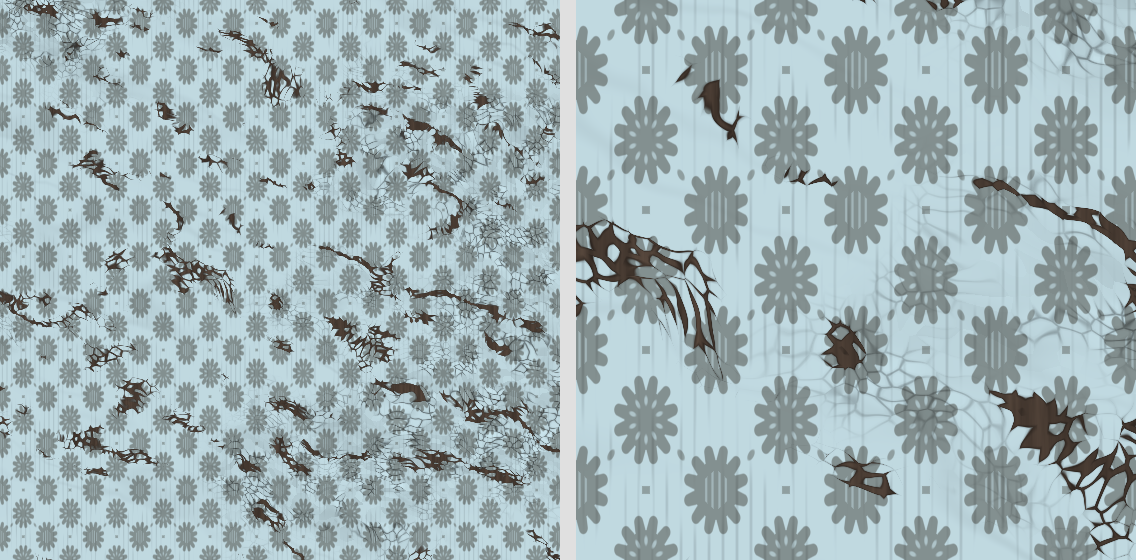
Left: the whole. Right: its middle third, enlarged.
Give the GLSL for this pattern, as a Shadertoy shader.

```glsl
float hash(vec2 p) {
    return fract(sin(dot(p, vec2(127.1, 311.7))) * 43758.5453);
}

float noise(vec2 p) {
    vec2 i = floor(p), f = fract(p);
    f = f * f * (3.0 - 2.0 * f);
    return mix(mix(hash(i), hash(i + vec2(1, 0)), f.x),
               mix(hash(i + vec2(0, 1)), hash(i + vec2(1, 1)), f.x), f.y);
}

float fbm(vec2 p) {
    float sum = 0.0, amp = 0.5;
    for (int i = 0; i < 4; i++) {
        sum += amp * noise(p);
        p = mat2(1.6, 1.2, -1.2, 1.6) * p + 7.3;
        amp *= 0.5;
    }
    return sum / 0.9375;
}

// Distance to the cell border in x, a random value per flake in y
vec2 flakes(vec2 p) {
    vec2 base = floor(p);
    float near = 9.0, second = 9.0, id = 0.0;
    for (int y = -1; y <= 1; y++)
    for (int x = -1; x <= 1; x++) {
        vec2 c = base + vec2(x, y);
        float d = length(c + vec2(hash(c), hash(c + 41.7)) - p);
        if (d < near) { second = near; near = d; id = hash(c + 9.2); }
        else second = min(second, d);
    }
    return vec2(second - near, id);
}

// Fold the plane into n equal sectors, each centred on the x axis
vec2 foldSectors(vec2 p, float n) {
    float s = 6.28318 / n;
    float a = mod(atan(p.y, p.x), s) - 0.5 * s;
    return length(p) * vec2(cos(a), sin(a));
}

float flower(vec2 v) {
    vec2 q = v * vec2(1.0, 0.72);
    vec2 s = foldSectors(q, 12.0);
    float taper = 0.036 - 0.1 * max(s.x - 0.16, 0.0);
    float petal = length(vec2(max(abs(s.x - 0.15) - 0.055, 0.0), s.y)) - taper;
    return min(length(q) - 0.155, petal);
}

// Ring of openings around a solid heart
float eyelets(vec2 v) {
    vec2 s = foldSectors(v * vec2(1.0, 0.72), 10.0) - vec2(0.1, 0.0);
    return length(s * vec2(0.5, 1.0)) - 0.012;
}

// Upright slits, shorter toward the sides
float slits(vec2 v) {
    float column = abs(abs(v.x) - 0.025 - 0.045 * step(0.0475, abs(v.x))) - 0.008;
    return max(column, abs(v.y) - 0.15 + abs(v.x) * 0.9);
}

float fill(float d, float w) { return smoothstep(w, -w, d); }

void mainImage(out vec4 fragColor, in vec2 fragCoord) {
    vec2 uv = fragCoord / iResolution.y;
    float px = 1.0 / iResolution.y;
    vec2 p = uv * 12.0;
    float w = 9.0 * px;

    // Two flowers on a staggered lattice
    vec2 a = fract(p - vec2(0.0, 0.5)) - 0.5;
    vec2 b = fract(p - vec2(0.5, 0.0)) - 0.5;
    float ink = fill(flower(a), w) * (1.0 - 0.7 * fill(eyelets(a), w));
    ink = max(ink, fill(flower(b), w) * (1.0 - 0.5 * fill(slits(b), w)));

    // Small squares and tilted leaves in the gaps
    vec2 dotCell = abs(fract(p) - 0.5);
    ink = max(ink, 0.8 * fill(max(dotCell.x, dotCell.y) - 0.028, w));
    vec2 leaf = vec2(abs(a.x) - 0.25, a.y + 0.25);
    leaf = mat2(0.9, -0.44, 0.44, 0.9) * leaf;
    ink = max(ink, 0.8 * fill(length(leaf * vec2(1.0, 0.5)) - 0.021, w));

    vec3 col = mix(vec3(0.752, 0.85, 0.88), vec3(0.515, 0.565, 0.565), ink);

    // Broken pinstripes
    float stripe = fill(abs(fract(p.x * 10.0) - 0.5) - 0.1, 90.0 * px);
    col *= 1.0 - 0.11 * stripe * smoothstep(0.35, 0.7, noise(p * vec2(10.0, 2.5)));

    // Creases and worn zones
    vec2 warp = vec2(fbm(uv * 9.0), fbm(uv * 9.0 + 31.0)) - 0.5;
    vec2 slant = mat2(0.94, 0.34, -0.34, 0.94) * uv + 0.06 * warp;
    float worn = smoothstep(0.46, 0.68, fbm(slant * vec2(3.0, 4.5) + 3.7));
    float crease = abs(noise(slant * vec2(4.0, 22.0) + 5.0) - 0.5);
    col *= 1.0 - 0.06 * smoothstep(0.1, 0.0, crease) * noise(uv * 7.0);

    // Crackle with raised edges
    vec2 flake = flakes(slant * vec2(66.0, 96.0) + 2.0 * warp);
    float broken = smoothstep(0.35, 0.65, noise(uv * 38.0));
    float crack = smoothstep(0.2, 0.0, flake.x) * broken;
    float raised = smoothstep(0.2, 0.4, flake.x) * broken;
    col *= 1.0 - worn * (0.4 * crack + 0.1 * flake.y - 0.05 * raised);

    // Tears that open along the cracks
    float ridge = abs(fbm(slant * vec2(5.0, 12.0) + 12.0) - 0.5);
    float opening = smoothstep(0.075, 0.0, ridge) * smoothstep(0.42, 0.8, noise(slant * vec2(24.0, 38.0)));
    float tear = flake.x + 0.15 - 0.95 * opening * (0.6 + 0.4 * worn);
    float grain = fbm(uv * vec2(190.0, 14.0));
    vec3 wood = vec3(0.28, 0.23, 0.195) * (0.7 + 0.6 * grain);
    wood *= mix(0.7, 1.0, smoothstep(0.0, -0.2, tear));
    col *= 1.0 - 0.15 * smoothstep(0.15, 0.0, tear);
    col = mix(col, wood, fill(tear, 80.0 * px));

    fragColor = vec4(col, 1.0);
}
```
